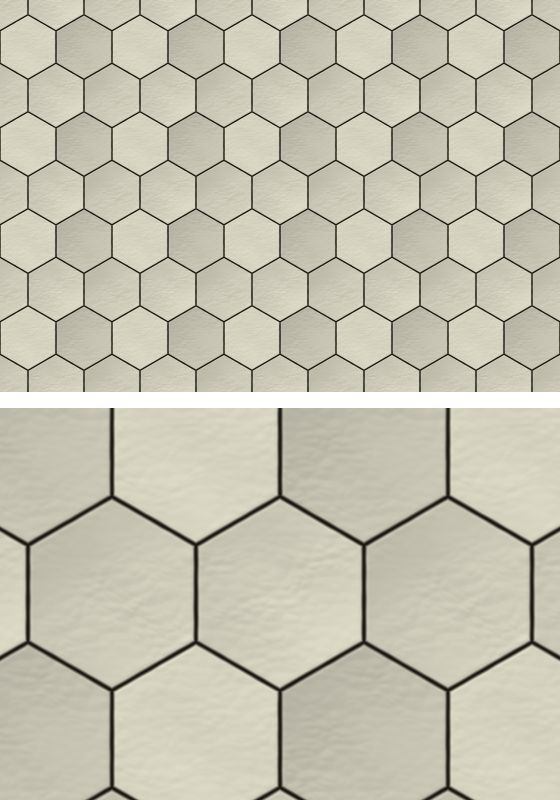
Top, the full canvas; bottom, a detail of the centre.
A WebGL 2 fragment shader for this pattern:

```glsl
#version 300 es
precision highp float;
// Pale hexagonal stone paving with rough faces, bevelled rims and thin dark joints.

#define TILES_ACROSS 10.0
#define FIRST_CENTRE vec2(0.5, 0.84)
#define JOINT_HALF_WIDTH 0.0122
#define JOINT_SOFTNESS 0.0115
#define RIM_WIDTH 0.042
#define RIM_STRENGTH 0.05
#define GRAIN_STRENGTH 0.088
#define SLOPE_SHADE 0.085
#define MOTTLE_STRENGTH 0.011
#define STONE_COLOR vec3(0.84, 0.828, 0.757)
#define JOINT_COLOR vec3(0.10, 0.09, 0.065)

uniform vec2 u_resolution;
out vec4 fragColor;

const vec2 HEX_PERIOD = vec2(1.0, 1.7320508);
const vec2 SLANT_NORMAL = vec2(0.5, 0.8660254);

vec2 hash2(vec2 p) {
    vec3 q = fract(p.xyx * vec3(0.1031, 0.1030, 0.0973));
    q += dot(q, q.yzx + 33.33);
    return fract((q.xx + q.yz) * q.zy);
}

// Distance to the nearest scattered point
float cellular(vec2 p) {
    vec2 cell = floor(p), local = fract(p);
    float nearest = 4.0;
    for (int y = -1; y <= 1; y++) {
        for (int x = -1; x <= 1; x++) {
            vec2 o = vec2(x, y);
            vec2 r = o + hash2(cell + o) - local;
            nearest = min(nearest, dot(r, r));
        }
    }
    return sqrt(nearest);
}

// Smooth mottling from layered sines, about -1 to 1
float mottle(vec2 p) {
    return 0.5 * sin(p.x * 5.1 + 2.0 * sin(p.y * 4.3))
         + 0.5 * sin(p.y * 9.7 + 1.7 * sin(p.x * 6.9 + 1.0));
}

// Pitted stone surface, stretched sideways
float stoneHeight(vec2 p) {
    p += 0.02 * vec2(mottle(p.yx * 2.3), mottle(p * 1.7 + 4.0));
    return 0.55 * cellular(p * vec2(11.0, 19.0))
         + 0.45 * cellular(p * vec2(5.0, 10.0) + 17.0);
}

void main() {
    // Tile units, y pointing down from the top edge
    vec2 p = vec2(gl_FragCoord.x, u_resolution.y - gl_FragCoord.y);
    p = p / u_resolution.x * TILES_ACROSS - FIRST_CENTRE;
    float pixel = TILES_ACROSS / u_resolution.x;

    // Nearest hexagon centre from two interleaved grids
    vec2 gridA = floor(p / HEX_PERIOD + 0.5);
    vec2 gridB = floor(p / HEX_PERIOD) + 0.5;
    vec2 localA = p - gridA * HEX_PERIOD;
    vec2 localB = p - gridB * HEX_PERIOD;
    bool inA = dot(localA, localA) < dot(localB, localB);
    vec2 local = inA ? localA : localB;
    float oddColumn = mod(floor(inA ? gridA.x : gridB.x), 2.0);

    // Edge distance and outward normal of the closest side
    vec2 folded = abs(local);
    float slant = dot(folded, SLANT_NORMAL);
    float edge = 0.5 - max(folded.x, slant);
    vec2 normal = (folded.x > slant ? vec2(1.0, 0.0) : SLANT_NORMAL) * sign(local);

    // Four stone kinds in a two by two repeat
    float kind = oddColumn + (inA ? 0.0 : 2.0);
    float tone = inA ? mix(0.838, 0.757, oddColumn) : mix(0.812, 0.790, oddColumn);
    vec2 surface = local + vec2(kind * 7.3 + 3.0, kind * 3.7 + 5.0);

    // Broad slope, darker towards the upper left
    float slope = (kind == 0.0) ? 0.15 : 1.0;
    tone += SLOPE_SHADE * slope * dot(local, vec2(0.75, 0.65));
    tone += MOTTLE_STRENGTH * mottle(surface);

    // Embossed grain, fading in smoother patches
    float relief = stoneHeight(surface) - stoneHeight(surface + vec2(0.007, 0.019));
    float roughness = 0.8 + 0.5 * mottle(surface * 0.8 + 2.0);
    tone += GRAIN_STRENGTH * relief * roughness;

    // Bevel: bright above and left, shaded below and right
    float rim = 1.0 - smoothstep(0.015, RIM_WIDTH, edge);
    tone += RIM_STRENGTH * rim * dot(normal, vec2(-0.5, -0.85));

    // Thin joint with a soft shadowed lip
    float ragged = edge + 0.001 * mottle(surface * 4.0);
    float soft = max(pixel * 0.6, JOINT_SOFTNESS);
    float stone = smoothstep(JOINT_HALF_WIDTH - soft, JOINT_HALF_WIDTH + soft, ragged);
    vec3 color = STONE_COLOR * (tone / STONE_COLOR.r);
    fragColor = vec4(mix(JOINT_COLOR, color, stone), 1.0);
}
```
